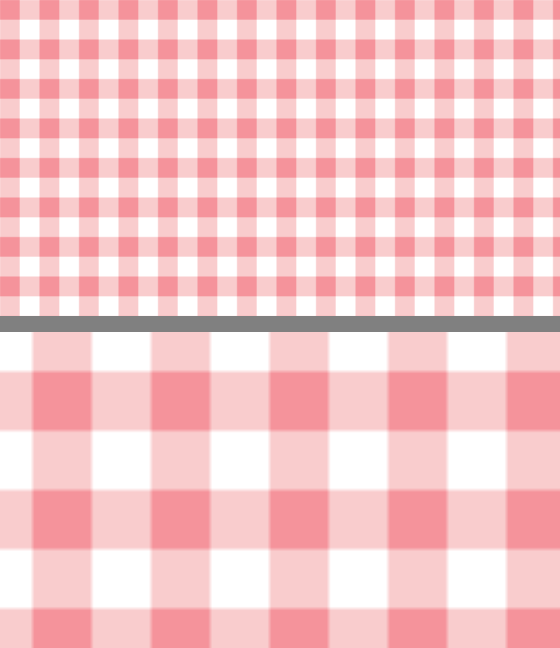
Top, the full canvas; bottom, a detail of the centre.
Give the GLSL for this pattern, as a Shadertoy shader.

```glsl
// Pink and white gingham check of crossed, half-width stripes.

// Coverage of stripes that fill the first half of each unit period
vec2 stripeCoverage(vec2 p, float softness) {
    vec2 insideDistance = 0.25 - abs(fract(p + 0.25) - 0.5);
    return clamp(0.5 + insideDistance / softness, 0.0, 1.0);
}

void mainImage(out vec4 fragColor, in vec2 fragCoord) {
    // Eight periods down, counted from the top left corner
    float periodsDown = 8.0;
    vec2 fromTopLeft = vec2(fragCoord.x, iResolution.y - fragCoord.y);
    vec2 p = fromTopLeft / iResolution.y * periodsDown;

    // Slightly soft weave edges, never narrower than a pixel
    float softness = max(0.035, periodsDown / iResolution.y);
    vec2 stripe = stripeCoverage(p, softness);

    vec3 white = vec3(1.0);
    vec3 palePink = vec3(0.976, 0.800, 0.804);
    vec3 deepPink = vec3(0.961, 0.576, 0.608);

    // One stripe gives pale pink, a crossing gives deep pink
    vec3 gapRow = mix(white, palePink, stripe.x);
    vec3 stripeRow = mix(palePink, deepPink, stripe.x);
    fragColor = vec4(mix(gapRow, stripeRow, stripe.y), 1.0);
}
```
